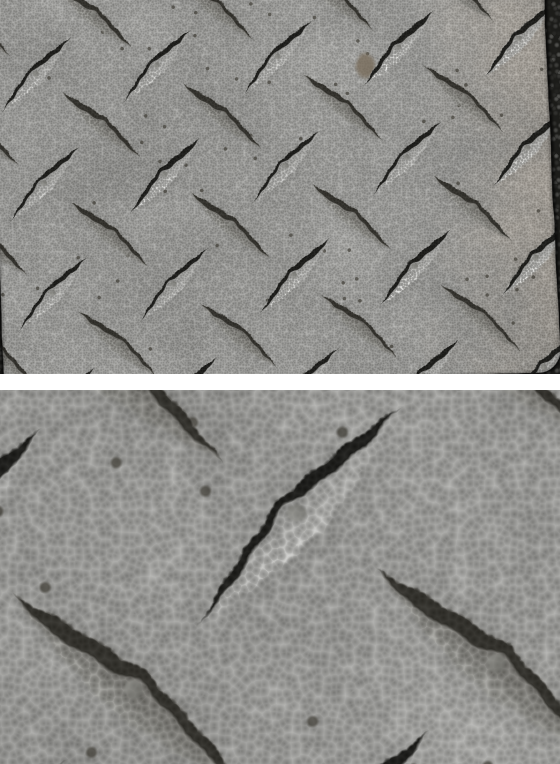
Top: the whole. Bottom: its middle third, enlarged.
Reproduce this texture procedurally as a WebGL 2 fragment shader.

```glsl
#version 300 es
precision highp float;

uniform vec2 u_resolution;
out vec4 fragColor;

vec2 hash2(vec2 p) {
    p = vec2(dot(p, vec2(127.1, 311.7)), dot(p, vec2(269.5, 183.3)));
    return fract(sin(p) * 43758.545);
}

// Cellular noise: x = distance to nearest point, y = random value of its cell
vec2 cellular(vec2 p) {
    vec2 cell = floor(p), nearest = vec2(9.0, 0.0);
    for (int j = -1; j <= 1; j++)
        for (int i = -1; i <= 1; i++) {
            vec2 id = cell + vec2(i, j);
            vec2 h = hash2(id);
            float d = length(id + 0.1 + 0.8 * h - p);
            if (d < nearest.x) nearest = vec2(d, fract(h.x * 17.0 + h.y * 5.0));
        }
    return nearest;
}

// Layered sines, roughly -1 to 1
float stains(vec2 p) {
    float sum = 0.0, amp = 0.5;
    for (int i = 0; i < 5; i++) {
        sum += amp * sin(p.x + 1.7 * sin(p.y * 0.9)) * sin(p.y + 1.3 * sin(p.x * 0.8));
        p = mat2(1.5, 1.1, -1.1, 1.5) * p + 2.3;
        amp *= 0.65;
    }
    return sum;
}

float roundedBox(vec2 p, vec2 halfSize, float radius) {
    vec2 q = abs(p) - halfSize + radius;
    return length(max(q, 0.0)) + min(max(q.x, q.y), 0.0) - radius;
}

// Soft band, 1 where low < t < high
float band(float t, float low, float high, float soft) {
    return smoothstep(-soft, soft, t - low) * smoothstep(-soft, soft, high - t);
}

// One raised lug; d is the offset from its centre, lit = 1 for the bright diagonal
vec3 drawLug(vec3 col, vec2 d, vec2 dir, float lit, vec2 rnd, float grit, float soft) {
    float s = dot(d, dir) / (0.127 + 0.008 * rnd.x);
    float t = dot(d, vec2(-dir.y, dir.x));
    t += 0.0012 * sin(s * 19.0 + rnd.y * 6.0) + 0.002 * (grit - 0.45);
    float taper = 1.0 - abs(s);
    float lens = taper * (1.6 - 0.6 * taper);
    float middle = exp(-s * s * 70.0);

    // Faint relief around the lug
    col -= 0.05 * exp(-dot(vec2(s, t * 30.0), vec2(s, t * 30.0)) * 2.0);

    // Sloping face, scuffed bright on the lit diagonal
    float top = 0.021 * lens + 0.002 * middle;
    float face = band(t, -0.023 * lens, top, soft * 2.0);
    float slope = clamp((t + 0.023) / 0.044, 0.0, 1.0);
    vec3 dull = mix(vec3(0.57, 0.57, 0.55), vec3(0.36, 0.35, 0.33), slope);
    vec3 bright = mix(vec3(0.70, 0.70, 0.69), vec3(0.54, 0.54, 0.53), slope);
    float scuff = smoothstep(0.45, 0.75, grit) * smoothstep(0.5, -0.6, s) * (1.0 - slope);
    vec3 faceCol = mix(dull, bright, lit) + (grit - 0.45) * 0.22;
    faceCol += scuff * mix(0.06, 0.2, lit) * (0.5 + rnd.y);
    col = mix(col, faceCol, face * (0.75 + 0.2 * lit));

    // Dark steep edge, thicker on the upper half and pinched in the middle
    float thick = mix(0.009, 0.0135, smoothstep(-0.15, 0.15, s * (2.0 * lit - 1.0)));
    thick *= min(taper * 3.0, 1.0) * (0.85 + 0.3 * rnd.y);
    thick -= 0.003 * middle;
    float shadow = band(t, top - thick, top, soft);
    vec3 shadowCol = mix(vec3(0.19, 0.185, 0.165), vec3(0.10, 0.10, 0.09), lit);
    col = mix(col, shadowCol + 0.08 * (grit - 0.4), shadow * 0.96);

    // Small round boss at the centre
    vec2 bossPos = vec2(s * 0.13, t - 0.003);
    float boss = smoothstep(0.010, 0.006, length(bossPos));
    return mix(col, vec3(0.50, 0.50, 0.48) - 9.0 * bossPos.x, boss * 0.7);
}

void main() {
    vec2 p = gl_FragCoord.xy / u_resolution.y;
    float soft = max(0.0016, 0.8 / u_resolution.y);
    float fine = cellular(p * 150.0).x;
    float coarse = cellular(p * 55.0).x;

    // Worn metal
    float wear = stains(p * 7.0);
    vec3 col = vec3(0.585, 0.585, 0.575) + 0.045 * wear;
    col += 0.17 * (fine - 0.42) + 0.09 * (coarse - 0.42);
    col += vec3(0.02, 0.0, -0.02) * smoothstep(1.1, 1.6, p.x + 0.15 * wear);

    // Pits and a brown stain
    vec2 pit = cellular(p * 17.0 + 0.01 * wear);
    col = mix(col, vec3(0.25, 0.24, 0.21), 0.7 * step(0.85, pit.y) * smoothstep(0.11, 0.05, pit.x));
    float rust = length((p - vec2(0.977, 0.825)) * vec2(1.0, 0.85)) + 0.012 * wear;
    col = mix(col, vec3(0.46, 0.41, 0.34), 0.75 * smoothstep(0.042, 0.028, rust));

    // Two interleaved lattices of lugs, one per diagonal
    mat2 lattice = mat2(0.3232, 0.0234, -0.0225, 0.293);
    vec2 uv = inverse(lattice) * (p - vec2(0.766, 0.555));
    for (int k = 0; k < 2; k++) {
        vec2 shifted = uv - 0.5 * float(k);
        vec2 id = floor(shifted + 0.5);
        vec2 dir = normalize(k == 0 ? vec2(0.68, 0.735) : vec2(0.77, -0.64));
        vec2 rnd = hash2(id + 7.0 * float(k));
        col = drawLug(col, lattice * (shifted - id), dir, 1.0 - float(k), rnd, fine, soft);
    }

    // Plate outline over dark gravel
    vec2 tilted = p + 0.045 * vec2(p.y, -p.x);
    float edge = roundedBox(tilted - vec2(0.755, 0.94), vec2(0.745, 1.0), 0.06) + 0.003 * wear;
    vec2 stone = cellular(p * 65.0);
    vec3 gravel = vec3(0.11, 0.11, 0.10) + 0.22 * stone.y * smoothstep(0.6, 0.1, stone.x);
    gravel *= smoothstep(0.0, 0.014, edge) * 0.7 + 0.3;
    col *= 1.0 - 0.2 * smoothstep(-0.012, 0.0, edge);
    col = mix(col, gravel, smoothstep(-soft, soft, edge));

    fragColor = vec4(clamp(col, 0.0, 1.0), 1.0);
}
```
